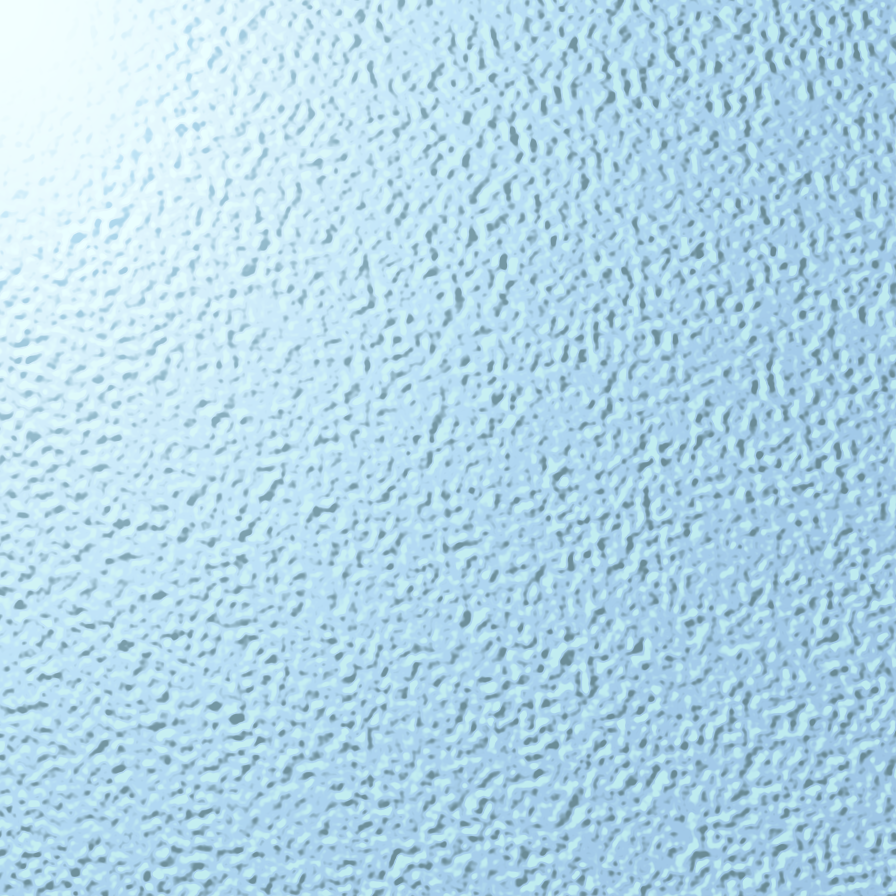
This texture is drawn by a three.js fragment shader. Its source:

```glsl
// Rough pale-blue plaster wall lit by a soft lamp beyond the upper left corner.
// A bumpy height field is differenced along the light direction, giving bright
// facing slopes and dark lee slopes over a smooth glow gradient.
varying vec2 vUv;

const vec2 LAMP = vec2(-0.12, 1.04);
const float BUMP_FREQ = 74.0;
const float SLOPE_STEP = 0.0032;

const vec3 WALL_FAR = vec3(0.61, 0.765, 0.895);
const vec3 WALL_MID = vec3(0.71, 0.87, 0.97);
const vec3 WALL_GLOW = vec3(0.95, 1.0, 1.0);
const vec3 LIT_FAR = vec3(0.74, 0.92, 0.935);
const vec3 LIT_GLOW = vec3(0.92, 1.0, 1.0);
const vec3 SHADE_FAR = vec3(0.41, 0.54, 0.58);
const vec3 SHADE_GLOW = vec3(0.70, 0.87, 0.96);

float hash(vec2 p) {
  return fract(sin(dot(p, vec2(127.1, 311.7))) * 43758.5453);
}

vec2 randomGradient(vec2 cell) {
  return 2.0 * vec2(hash(cell), hash(cell + vec2(37.2, 17.9))) - 1.0;
}

float cornerValue(vec2 cell, vec2 local, vec2 corner) {
  return dot(randomGradient(cell + corner), local - corner);
}

float gradientNoise(vec2 p) {
  vec2 cell = floor(p);
  vec2 f = fract(p);
  vec2 w = f * f * f * (f * (f * 6.0 - 15.0) + 10.0);
  float low = mix(cornerValue(cell, f, vec2(0.0, 0.0)), cornerValue(cell, f, vec2(1.0, 0.0)), w.x);
  float high = mix(cornerValue(cell, f, vec2(0.0, 1.0)), cornerValue(cell, f, vec2(1.0, 1.0)), w.x);
  return mix(low, high, w.y);
}

// Plaster height: main bumps plus a finer octave, on rotated grids
float plasterHeight(vec2 p, float freq) {
  mat2 turn = mat2(0.83, 0.56, -0.56, 0.83);
  vec2 q = turn * p * freq;
  return gradientNoise(q) + 0.36 * gradientNoise(turn * q * 1.9 + 11.3);
}

// Positive on slopes that face the lamp, negative on the lee side
float relief(vec2 p, vec2 away, float reach) {
  return plasterHeight(p + away * reach, BUMP_FREQ) - plasterHeight(p - away * reach, BUMP_FREQ);
}

float lampGlow(vec2 p, float falloff) {
  vec2 d = (p - vec2(0.0, 1.0)) * vec2(1.15, 0.85);
  return exp(-falloff * dot(d, d));
}

void main() {
  vec2 p = vUv;
  float glow = lampGlow(p, 4.8);
  float wide = lampGlow(p, 1.5);

  // Smooth wall colour, with faint broad mottling
  float mottle = gradientNoise(p * 7.0 + 3.7);
  vec3 wall = mix(WALL_FAR, WALL_MID, clamp(wide * 1.7 + 0.12 * mottle, 0.0, 1.0));
  wall = mix(wall, WALL_GLOW, glow);

  // Slopes; the roughness varies in patches and fades in the glare
  vec2 away = normalize((p - LAMP) * vec2(1.25, 1.0));
  float patches = 1.0 + 0.35 * gradientNoise(p * 13.0 + 8.1);
  float glare = smoothstep(0.68, 1.0, glow);
  float slope = relief(p, away, SLOPE_STEP) * 2.2 * patches;

  // Bright faces and dark lee edges
  vec3 lit = mix(LIT_FAR, LIT_GLOW, clamp(glow + 0.3 * wide, 0.0, 1.0));
  vec3 shade = mix(SHADE_FAR, SHADE_GLOW, clamp(glow * 1.1 + 0.12 * wide, 0.0, 1.0));
  vec3 color = mix(wall, lit, smoothstep(0.05, 0.75, slope) * (1.0 - glare));
  color = mix(color, shade, smoothstep(0.15, 1.1, -slope) * (1.0 - glare));

  gl_FragColor = vec4(color, 1.0);
}
```
